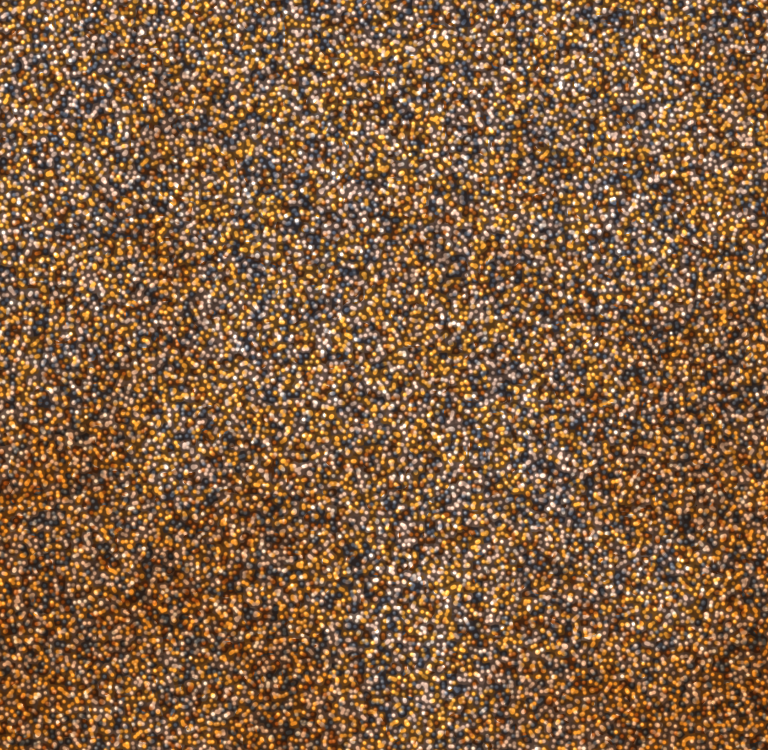
Reproduce this texture procedurally as a Shadertoy shader.

```glsl
// Fine granular surface: soft, unevenly packed amber, beige, brown and slate grains.
// Each grain is a round bump that melts into its neighbours over dark gaps; slow
// noise gathers the colours into clumps and lays rusty stains low and at the sides.

const float GRAINS = 138.0;       // grains per canvas height
const float FALLOFF = 7.0;        // tightness of each grain's bump
const float CLUMPS = 36.0;        // colour clumps per canvas height
const float CLUMPING = 0.32;      // how strongly clumps sort the colours
const float GAP_LIGHT = 0.32;     // grain colour left in the gaps
const float SHEEN_LEVEL = 0.42;   // strength of the small highlights
const float GLINT_SHARE = 0.002;  // share of grains that flash white

const vec3 GAP   = vec3(0.13, 0.085, 0.065);
const vec3 SLATE = vec3(0.28, 0.30, 0.33);
const vec3 BROWN = vec3(0.56, 0.29, 0.09);
const vec3 BEIGE = vec3(0.82, 0.67, 0.56);
const vec3 PALE  = vec3(1.00, 0.91, 0.80);
const vec3 AMBER = vec3(0.93, 0.62, 0.20);
const vec3 SHEEN = vec3(1.00, 0.93, 0.80);
const vec3 CLEAN_TINT = vec3(1.02, 1.04, 1.11);
const vec3 RUST_TINT  = vec3(0.87, 0.71, 0.52);

vec3 hash3(vec2 p) {
    vec3 q = fract(p.xyx * vec3(0.1031, 0.1030, 0.0973));
    q += dot(q, q.yxz + 33.33);
    return fract((q.xxy + q.yzz) * q.zyx);
}

float noise(vec2 p) {
    vec2 i = floor(p), f = fract(p);
    f = f * f * (3.0 - 2.0 * f);
    float low  = mix(hash3(i).x, hash3(i + vec2(1, 0)).x, f.x);
    float high = mix(hash3(i + vec2(0, 1)).x, hash3(i + vec2(1, 1)).x, f.x);
    return mix(low, high, f.y);
}

float fbm(vec2 p) {
    float sum = 0.0, amp = 0.5;
    for (int i = 0; i < 4; i++) {
        sum += amp * noise(p);
        p = p * 2.1 + 17.3;
        amp *= 0.5;
    }
    return sum / 0.9375;
}

// Stain strength: grows downwards and towards the sides, broken into patches
float rustAmount(vec2 p) {
    float spread = 0.36 - 0.5 * p.y + 0.6 * abs(p.x - 0.6);
    return smoothstep(0.0, 0.9, spread + 0.9 * (fbm(p * 6.0 + 3.7) - 0.5));
}

vec3 grainColour(float pick) {
    if (pick < 0.16) return SLATE;
    if (pick < 0.30) return BROWN;
    if (pick < 0.62) return BEIGE;
    if (pick < 0.67) return PALE;
    return AMBER;
}

vec3 grains(vec2 p) {
    vec2 g = p * GRAINS, base = floor(g);
    float clump = CLUMPING * (noise(p * CLUMPS + 9.0) - 0.5);
    vec3 blend = vec3(0.0);
    float cover = 0.0, shine = 0.0;

    // Blend the colours of the bumps that reach this point
    for (int y = -1; y <= 1; y++) {
        for (int x = -1; x <= 1; x++) {
            vec2 id = base + vec2(x, y);
            vec3 rnd = hash3(id + 211.0);
            vec2 d = id + 0.04 + 0.92 * hash3(id).xy - g;
            float bump = exp(-FALLOFF * dot(d, d));
            blend += bump * grainColour(rnd.x + clump) * mix(0.68, 1.28, rnd.y);
            cover += bump;

            // Off-centre highlight, rarely a bright glint
            vec2 h = d + vec2(-0.08, 0.12);
            float glint = step(1.0 - GLINT_SHARE, rnd.z);
            float strength = SHEEN_LEVEL * rnd.z * rnd.z + 0.8 * glint;
            shine += strength * exp(-2.0 * FALLOFF * dot(h, h));
        }
    }
    vec3 colour = blend / max(cover, 0.001);
    float body = smoothstep(0.1, 0.85, cover);
    colour = mix(GAP, colour, GAP_LIGHT + (1.0 - GAP_LIGHT) * body);
    return colour + SHEEN * shine;
}

void mainImage(out vec4 fragColor, in vec2 fragCoord) {
    // Four samples per pixel smooth the grain edges
    vec3 colour = vec3(0.0);
    for (int i = 0; i < 4; i++) {
        vec2 offset = vec2(i % 2, i / 2) * 0.5 - 0.25;
        colour += min(grains((fragCoord + offset) / iResolution.y), 1.1);
    }
    colour *= 0.25;

    float rust = rustAmount(fragCoord / iResolution.y);
    colour *= mix(CLEAN_TINT, RUST_TINT, rust);
    fragColor = vec4(clamp(colour, 0.0, 1.0), 1.0);
}
```
